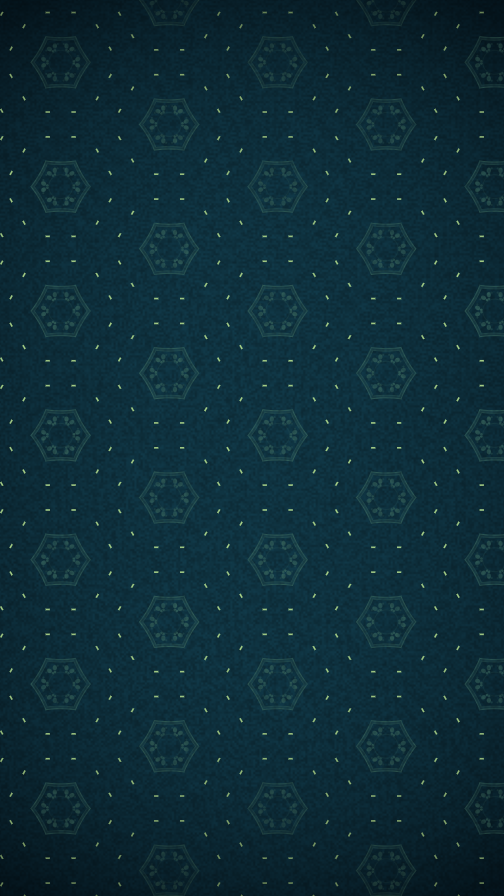
This pattern is drawn by a Shadertoy shader. Its source:

```glsl
const float PI = 3.14159265;
const vec2 CELL = vec2(0.2422, 0.1388);     // two staggered medallions per cell
const vec2 ANCHOR = vec2(0.3099, 0.7917);
const vec3 TEAL = vec3(0.057, 0.197, 0.25);
const vec3 SHADOW = vec3(0.016, 0.075, 0.105);
const vec3 SAGE = vec3(0.23, 0.41, 0.37);
const vec3 LIME = vec3(0.66, 0.82, 0.53);

float hash(vec2 p) {
    return fract(sin(dot(p, vec2(127.1, 311.7))) * 43758.5453);
}

float valueNoise(vec2 p) {
    vec2 i = floor(p), f = fract(p);
    f = f * f * (3.0 - 2.0 * f);
    float low = mix(hash(i), hash(i + vec2(1, 0)), f.x);
    float high = mix(hash(i + vec2(0, 1)), hash(i + vec2(1, 1)), f.x);
    return mix(low, high, f.y);
}

float fill(float dist, float pixel) {
    return clamp(0.5 - dist / pixel, 0.0, 1.0);
}

float boxDistance(vec2 p, vec2 halfSize) {
    vec2 d = abs(p) - halfSize;
    return length(max(d, 0.0)) + min(max(d.x, d.y), 0.0);
}

// Offset to the nearest medallion, in units of the row spacing; id in zw
vec4 staggeredGrid(vec2 uv) {
    vec2 g = (uv - ANCHOR) / CELL;
    vec2 idA = floor(g + 0.5), idB = floor(g) + 0.5;
    vec2 a = (g - idA) * CELL / CELL.y;
    vec2 b = (g - idB) * CELL / CELL.y;
    return dot(a, a) < dot(b, b) ? vec4(a, idA) : vec4(b, idB);
}

// Sixfold fold: x along the side, y along its outward normal
vec2 foldHexagon(vec2 p) {
    float sector = PI / 3.0;
    float angle = (floor(atan(p.y, p.x) / sector) + 0.5) * sector;
    vec2 normal = vec2(cos(angle), sin(angle));
    return vec2(dot(p, vec2(-normal.y, normal.x)), dot(p, normal));
}

// Slightly pinched double outline
float hexagonFrame(vec2 q, float pixel) {
    float side = q.y - 0.188 - 0.6 * q.x * q.x;
    float band = fill(abs(side) - 0.014, pixel);
    float outer = fill(abs(side - 0.01) - 0.004, pixel);
    float inner = fill(abs(side + 0.011) - 0.003, pixel);
    return 0.3 * band + 0.5 * outer + 0.25 * inner;
}

// Paired leaves at each corner around a faint ring
float innerOrnament(vec2 q, float pixel) {
    vec2 m = vec2(abs(q.x), q.y);
    float lobe = length((m - vec2(0.047, 0.131)) * vec2(1.0, 0.8)) - 0.017;
    float leaf = length(m - vec2(0.046, 0.098)) - 0.010;
    float bud = length(m - vec2(0.024, 0.147)) - 0.008;
    float ring = abs(length(q) - 0.096) - 0.004;
    float leaves = fill(min(lobe, leaf), pixel);
    return 0.75 * leaves + 0.35 * fill(bud, pixel) + 0.22 * fill(ring, pixel);
}

float sideDashes(vec2 q, float pixel) {
    vec2 center = vec2(0.104, 0.4);
    return fill(boxDistance(vec2(abs(q.x), q.y) - center, vec2(0.017, 0.0065)), pixel);
}

// Vignetted cloth with fine grain
vec3 cloth(vec2 uv, vec2 screen) {
    vec2 s = screen * screen;
    float shade = 0.32 * s.x + 0.68 * s.y * s.y + 0.12 * s.x * s.y;
    vec3 color = mix(TEAL, SHADOW, clamp(shade, 0.0, 1.0));
    float grain = valueNoise(uv * 430.0) - 0.5;
    float mottling = valueNoise(uv * 150.0 + 19.0) - 0.5;
    return color * (1.0 + 0.30 * grain + 0.08 * mottling);
}

void mainImage(out vec4 fragColor, in vec2 fragCoord) {
    vec2 uv = fragCoord / iResolution.y;
    vec2 screen = 2.0 * fragCoord / iResolution.xy - 1.0;
    float pixel = 1.0 / (iResolution.y * CELL.y);
    vec4 grid = staggeredGrid(uv);
    vec2 q = foldHexagon(grid.xy);

    // Worn print, slightly different on each medallion
    float wear = mix(0.55, 1.0, valueNoise(uv * 330.0 + 7.0));
    wear *= mix(0.88, 1.0, hash(grid.zw));
    float light = 1.0 - 0.4 * pow(abs(screen.y), 4.0);

    float medallion = hexagonFrame(q, pixel) + innerOrnament(q, pixel);
    vec3 color = cloth(uv, screen);
    color = mix(color, SAGE * light, clamp(medallion * wear, 0.0, 1.0));
    color = mix(color, LIME * light, sideDashes(q, pixel) * mix(0.8, 1.0, wear));
    fragColor = vec4(color, 1.0);
}
```
